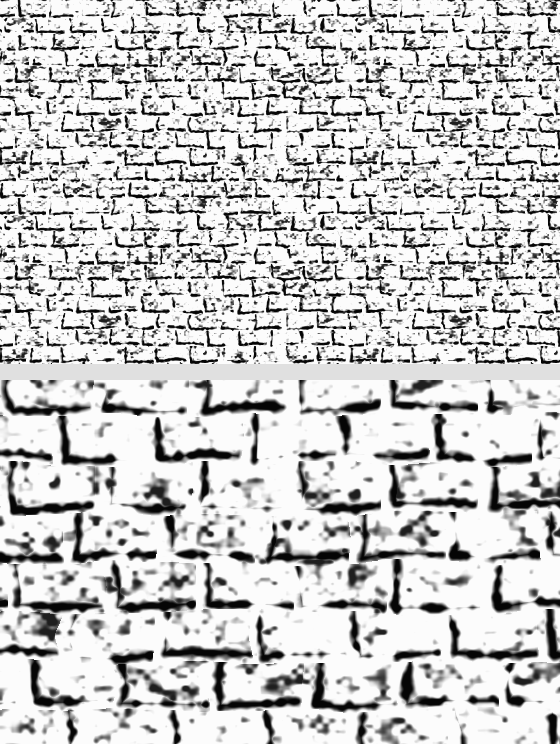
Top, the full canvas; bottom, a detail of the centre.
A WebGL 1 fragment shader for this texture:

```glsl
precision highp float;
uniform vec2 u_resolution;

// The wall repeats after this many bricks across and rows up
const vec2 PERIOD = vec2(11.0, 12.0);

float hash(vec2 p) {
  return fract(sin(dot(p, vec2(127.1, 311.7))) * 43758.5453);
}

// Value noise that tiles with the wall; freq is in cells per brick
float noise(vec2 q, vec2 freq) {
  vec2 p = q * freq, wrap = PERIOD * freq;
  vec2 i = floor(p), f = fract(p);
  f = f * f * (3.0 - 2.0 * f);
  float a = hash(mod(i, wrap) + freq);
  float b = hash(mod(i + vec2(1.0, 0.0), wrap) + freq);
  float c = hash(mod(i + vec2(0.0, 1.0), wrap) + freq);
  float d = hash(mod(i + 1.0, wrap) + freq);
  return mix(mix(a, b, f.x), mix(c, d, f.x), f.y);
}

float segment(vec2 p, vec2 a, vec2 b) {
  vec2 pa = p - a, ba = b - a;
  return length(pa - ba * clamp(dot(pa, ba) / dot(ba, ba), 0.0, 1.0));
}

void main() {
  vec2 q = gl_FragCoord.xy / u_resolution.y * vec2(11.41, 22.13) - vec2(0.0, 0.06);

  // Hand-laid wobble of the courses
  vec2 wall = q + vec2(0.10, 0.16) * (vec2(noise(q, vec2(3.0, 2.0)), noise(q, vec2(2.0, 1.0))) - 0.5);

  // Running bond with an uneven shift per row
  float row = floor(wall.y);
  wall.x -= 0.5 * mod(row, 2.0) + 0.3 * hash(vec2(mod(row, PERIOD.y), 7.0)) - 0.25;
  vec2 id = mod(floor(wall), PERIOD);
  vec2 f = fract(wall);

  // Shadowed joint: an L along the left and bottom of each brick
  vec2 aspect = vec2(1.94, 1.0);
  vec2 corner = vec2(0.08 + 0.10 * hash(id + 3.1), 0.10 + 0.07 * hash(id + 5.7));
  float across = segment(f * aspect, corner * aspect, vec2(0.96, corner.y + 0.02) * aspect);
  float upright = segment(f * aspect, corner * aspect, vec2(corner.x - 0.01, 0.98) * aspect);
  float joint = min(across, upright + 0.02 * f.y);

  // Ragged edges and worn gaps in the joints
  float grain = noise(q, vec2(14.0, 7.0));
  float wear = smoothstep(0.5, 0.95, noise(q + 0.37, vec2(4.0, 2.0)));
  joint += 0.11 * (grain - 0.5) + 0.13 * wear;
  float ink = 1.0 - smoothstep(0.025, 0.135, joint);

  // Smudges and pits on the brick faces, heavier on some bricks
  float blot = 0.58 * noise(q, vec2(7.0, 5.0)) + 0.42 * noise(q + 0.21, vec2(15.0, 9.0));
  blot += 0.20 * (hash(id + 9.3) - 0.5);
  blot -= 0.30 * abs(f.y - 0.62) + 0.8 * max(abs(f.x - 0.55) - 0.36, 0.0);
  float smudge = 0.9 * smoothstep(0.50, 0.82, blot);

  ink = max(ink, smudge);
  gl_FragColor = vec4(vec3(mix(0.99, 0.02, ink)), 1.0);
}
```
